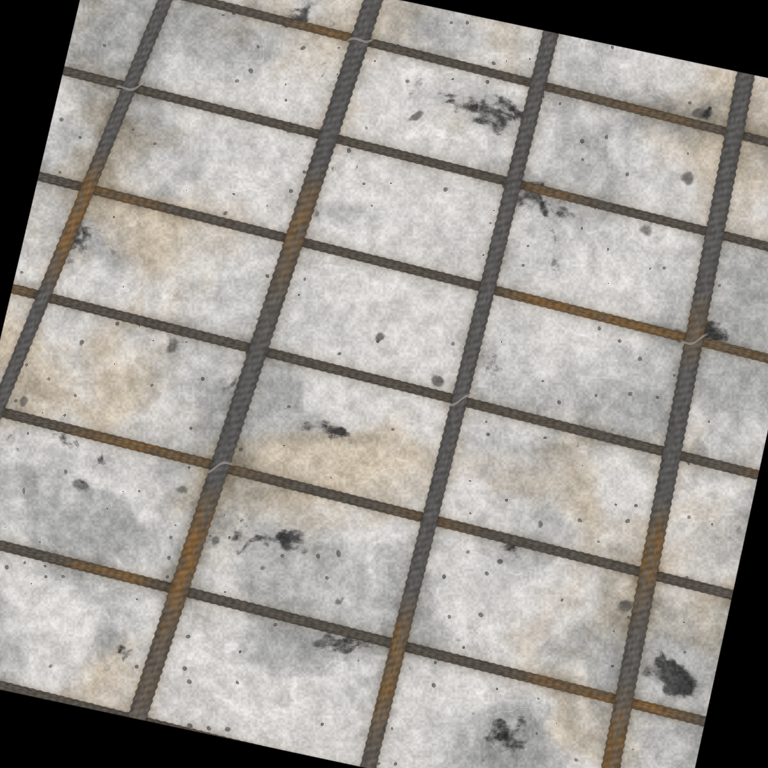
Reproduce this texture procedurally as a WebGL 2 fragment shader.

```glsl
#version 300 es
precision highp float;
// Tilted grid of rusty ribbed steel bars over weathered, stained concrete, with black corners.
uniform vec2 u_resolution;
out vec4 fragColor;

float hash(vec2 p) {
    vec3 q = fract(p.xyx * vec3(0.1031, 0.1030, 0.0973));
    q += dot(q, q.yzx + 33.33);
    return fract((q.x + q.y) * q.z);
}

float noise(vec2 p) {
    vec2 i = floor(p), f = fract(p);
    f = f * f * (3.0 - 2.0 * f);
    return mix(mix(hash(i), hash(i + vec2(1, 0)), f.x),
               mix(hash(i + vec2(0, 1)), hash(i + vec2(1, 1)), f.x), f.y);
}

float fbm(vec2 p) {
    float sum = 0.0, amp = 0.5;
    for (int i = 0; i < 5; i++) {
        sum += amp * noise(p);
        p = mat2(1.6, 1.2, -1.2, 1.6) * p + 7.3;
        amp *= 0.5;
    }
    return sum;
}

vec3 concrete(vec2 p) {
    vec2 warp = vec2(fbm(p * 6.0), fbm(p * 6.0 + 40.0)) - 0.5;
    float cloud = fbm(p * 6.0 + warp * 2.0 + 11.0);
    float grit = fbm(p * 70.0);
    vec3 col = mix(vec3(0.66, 0.66, 0.655), vec3(0.83, 0.82, 0.81), smoothstep(0.3, 0.58, cloud));

    // Faint warm stains and thin pale streaks
    float stain = smoothstep(0.52, 0.78, fbm(p * 6.5 + warp + 60.0));
    col *= mix(vec3(1), vec3(0.95, 0.9, 0.82), stain);
    float vein = abs(fbm(p * vec2(3.0, 6.0) + warp * 1.5 + 25.0) - 0.5);
    col += 0.05 * (1.0 - smoothstep(0.0, 0.02, vein)) * smoothstep(0.4, 0.6, noise(p * 9.0));

    // Ragged dark blotches, evenly scattered, heavier toward the lower right
    float dirt = 0.0;
    for (int i = 0; i < 20; i++) {
        float n = float(i);
        vec2 center = fract(vec2(0.61, 0.16) + n * vec2(0.7549, 0.5698));
        float size = mix(0.025, 0.06, hash(vec2(n, 4.0)));
        vec2 d = p - center + warp * 0.12;
        d = vec2(d.x, d.y - 0.25 * d.x) * vec2(0.75, 1.35);
        float soft = 1.0 - smoothstep(0.1, 1.4, length(d) / size);
        dirt = max(dirt, soft * (0.4 + 0.35 * hash(vec2(n, 9.0)) + 0.3 * center.x * center.y));
    }
    float broken = fbm(p * 30.0 + warp * 6.0) * 0.65 + fbm(p * vec2(75.0, 100.0)) * 0.35;
    col = mix(col, vec3(0.42, 0.42, 0.425), 0.35 * dirt);
    col = mix(col, vec3(0.2), 0.85 * smoothstep(0.7, 0.88, broken + 0.42 * dirt));

    // Fine specks, and a few larger ragged pits
    for (int i = 0; i < 2; i++) {
        vec2 q = p * (i == 0 ? 15.0 : 42.0) + warp * 1.5;
        vec2 cell = floor(q);
        vec2 pit = fract(q) - 0.25 - 0.5 * vec2(hash(cell), hash(cell + 31.0));
        float radius = mix(0.05, 0.12, hash(cell + 57.0));
        float spot = 1.0 - smoothstep(radius * 0.5, radius * 1.3, length(pit) + 0.15 * (grit - 0.5));
        col = mix(col, vec3(0.36, 0.35, 0.34), 0.7 * spot * step(0.87, hash(cell + 83.0)));
    }
    return col + 0.22 * (grit - 0.48) + 0.1 * (noise(p * 330.0) - 0.5);
}

// Lays one ribbed bar and its contact shadow over the colour below
vec3 layBar(vec3 below, float d, float along, float halfWidth, float seed, vec3 steel, float px) {
    float t = clamp(d / halfWidth, -1.0, 1.0);
    float rib = 0.5 + 0.5 * sin(6.2832 * (along * 105.0 + t * 0.3));
    float rust = smoothstep(0.55, 0.95, noise(vec2(along * 7.0, seed * 7.7)));
    rust *= 0.3 + 0.8 * noise(vec2(along * 60.0, t * 2.0 + seed));
    vec3 col = mix(steel, vec3(0.47, 0.35, 0.21), rust);
    col *= (0.72 + 0.36 * sqrt(1.0 - t * t)) * (0.92 + 0.14 * rib);
    col += 0.08 * (noise(vec2(along * 200.0, t * 4.0)) - 0.5);
    float gap = abs(d) - halfWidth * (0.92 + 0.1 * rib);
    below *= 1.0 - vec3(0.16, 0.18, 0.21) * exp(-max(gap, 0.0) / 0.006);
    return mix(col, below, smoothstep(-px, px, gap));
}

void main() {
    vec2 p = gl_FragCoord.xy / u_resolution;
    p.y = 1.0 - p.y; // measured downward from the top edge
    float px = 1.0 / min(u_resolution.x, u_resolution.y);
    vec3 col = concrete(p);

    // Thin cross bars, spreading apart downward
    for (int k = 0; k < 7; k++) {
        float n = float(k);
        float d = (p.y - 0.25 * p.x + 0.065 - n * (0.1315 + 0.0047 * n)) * 0.97;
        col = layBar(col, d, p.x, 0.0058 + 0.0002 * n, n + 2.0, vec3(0.315, 0.295, 0.27), px);
    }

    // Thick upright bars, fanning slightly, with wire ties on some crossings
    vec4 start = vec4(0.215, 0.486, 0.728, 0.990);
    vec4 lean = vec4(-0.41, -0.329, -0.249, -0.195);
    vec4 halfWidth = vec4(0.0092, 0.0125, 0.0105, 0.0122);
    for (int i = 0; i < 4; i++) {
        float d = (p.x - start[i] - lean[i] * p.y) * inversesqrt(1.0 + lean[i] * lean[i]);
        col = layBar(col, d, p.y, halfWidth[i], float(i) + 33.0, vec3(0.335, 0.33, 0.325), px);
        for (int k = 0; k < 7; k++) {
            if (k % 4 != (5 - i) % 4) continue;
            float n = float(k), drop = -0.065 + n * (0.1315 + 0.0047 * n);
            float x = (start[i] + lean[i] * drop) / (1.0 - 0.25 * lean[i]);
            vec2 q = p - vec2(x, drop + 0.25 * x);
            float wire = abs(q.y + 0.2 * q.x - 0.004 * sin(q.x * 150.0 + n));
            float tie = 1.0 - smoothstep(0.0006, 0.0006 + 1.5 * px, wire);
            tie *= 1.0 - smoothstep(0.014, 0.02, abs(q.x));
            col = mix(col, vec3(0.66, 0.64, 0.61), 0.6 * tie);
        }
    }

    // Black outside the tilted slab
    float inside = min(min(p.y - 0.212 * (p.x - 0.521), 0.898 + 0.214 * p.x - p.y),
                       min(p.x - 0.104 + 0.235 * p.y, 1.121 - 0.216 * p.y - p.x));
    fragColor = vec4(clamp(col, 0.0, 1.0) * smoothstep(-px, px, inside), 1.0);
}
```
